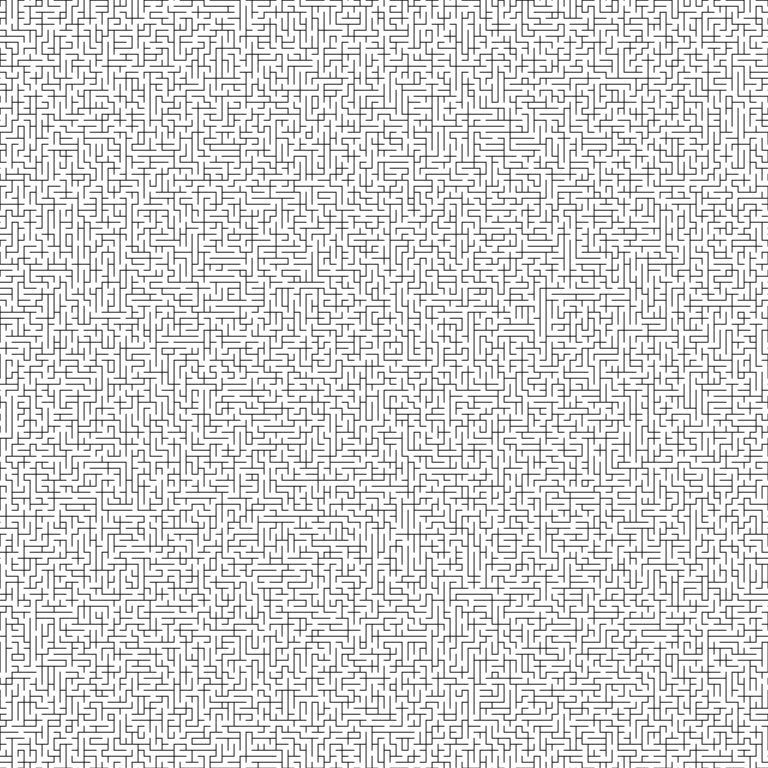
Write a Shadertoy shader that draws this pattern.

```glsl
#define CELLS 128.0
#define WALL_WIDTH 0.1458
#define WALL_SHIFT vec2(0.0104, -0.0312)
#define TIE_BREAK 0.9
#define PAPER vec3(1.0)
#define INK vec3(0.0)

float hash(vec2 p) {
    return fract(sin(dot(p, vec2(127.1, 311.7))) * 43758.5453);
}

// Unit step for a quarter turn: right, up, left, down
vec2 stepOf(int turn) {
    float along = turn < 2 ? 1.0 : -1.0;
    return (turn & 1) == 0 ? vec2(along, 0.0) : vec2(0.0, along);
}

int opposite(int turn) {
    return (turn + 2) & 3;
}

// The maze wraps around at the canvas edges
int randomTurn(vec2 node) {
    return int(4.0 * hash(mod(node, CELLS))) & 3;
}

// Each post grows one wall: even posts at random, odd posts
// between the cells that have the fewest walls so far
int wallTurn(vec2 node) {
    if (mod(node.x + node.y, 2.0) < 0.5) return randomTurn(node);

    int around[4];
    for (int k = 0; k < 4; k++) around[k] = randomTurn(node + stepOf(k));

    // Walls of the cell between directions k and k + 1
    float walls[4];
    for (int k = 0; k < 4; k++) {
        int n = (k + 1) & 3;
        bool first = around[k] == opposite(k) || around[k] == n;
        bool second = around[n] == opposite(n) || around[n] == k;
        walls[k] = float(first) + float(second);
    }

    int best = 0;
    float lowest = 100.0;
    for (int k = 0; k < 4; k++) {
        float crowding = walls[k] + walls[(k + 3) & 3];
        crowding += TIE_BREAK * hash(mod(node, CELLS) + 0.37 * float(k + 1));
        if (around[k] != opposite(k) && crowding < lowest) {
            lowest = crowding;
            best = k;
        }
    }
    return best;
}

bool hasWall(vec2 node, int ownTurn, int turn) {
    return ownTurn == turn || wallTurn(node + stepOf(turn)) == opposite(turn);
}

// Share of a square pixel covered by the box from low to high
float boxCoverage(vec2 p, vec2 low, vec2 high, float pixel) {
    vec2 overlap = min(p + 0.5 * pixel, high) - max(p - 0.5 * pixel, low);
    overlap = clamp(overlap / pixel, 0.0, 1.0);
    return overlap.x * overlap.y;
}

void mainImage(out vec4 fragColor, in vec2 fragCoord) {
    float pixel = CELLS / iResolution.y;
    vec2 p = fragCoord * pixel;
    vec2 node = floor(p + 0.5);
    vec2 local = p - node - WALL_SHIFT;
    vec2 halfPost = vec2(0.5 * WALL_WIDTH);
    int ownTurn = wallTurn(node);

    // Four possible arms around the nearest post
    vec2 cover = vec2(0.0);
    for (int turn = 0; turn < 4; turn++) {
        if (!hasWall(node, ownTurn, turn)) continue;
        vec2 arm = stepOf(turn);
        vec2 low = min(arm, 0.0) - halfPost;
        vec2 high = max(arm, 0.0) + halfPost;
        float c = boxCoverage(local, low, high, pixel);
        if ((turn & 1) == 0) cover.x = max(cover.x, c);
        else cover.y = max(cover.y, c);
    }

    // Exact union: arms of both axes share only the post
    float post = boxCoverage(local, -halfPost, halfPost, pixel);
    float shared = min(post, min(cover.x, cover.y));
    float ink = cover.x + cover.y - shared;
    fragColor = vec4(mix(PAPER, INK, ink), 1.0);
}
```
